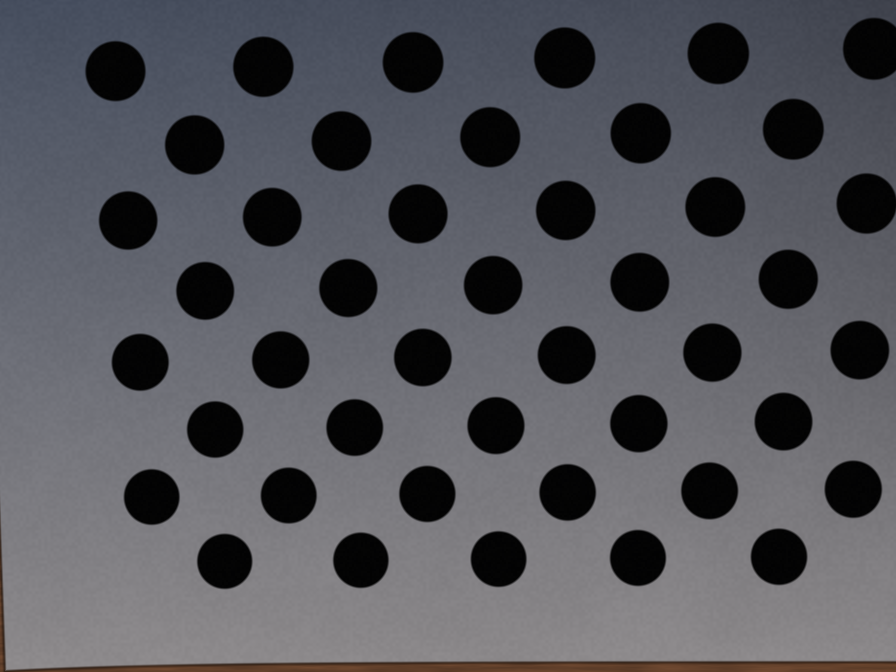
This pattern is drawn by a Shadertoy shader. Its source:

```glsl
// Staggered black dots on a dimly lit sheet of paper, seen in perspective above a wooden table.

const int ROWS = 8;
const int COLUMNS = 6;
const float DOT_RADIUS = 0.0445;
const vec3 INK = vec3(0.008, 0.008, 0.009);
const vec3 WOOD = vec3(0.39, 0.255, 0.17);
const vec3 PAPER_TOP = vec3(0.278, 0.293, 0.338);
const vec3 PAPER_BOTTOM = vec3(0.555, 0.542, 0.548);

float hash(vec2 p) {
    vec3 q = fract(vec3(p.xyx) * 0.1031);
    q += dot(q, q.yzx + 33.33);
    return fract((q.x + q.y) * q.z);
}

float noise(vec2 p) {
    vec2 cell = floor(p);
    vec2 f = fract(p);
    f = f * f * (3.0 - 2.0 * f);
    return mix(mix(hash(cell), hash(cell + vec2(1, 0)), f.x),
               mix(hash(cell + vec2(0, 1)), hash(cell + vec2(1, 1)), f.x), f.y);
}

float fbm(vec2 p) {
    float sum = 0.0;
    float amplitude = 0.5;
    for (int i = 0; i < 4; i++) {
        sum += amplitude * noise(p);
        p = p * 2.03 + 17.0;
        amplitude *= 0.5;
    }
    return sum;
}

// Maps a grid position to the canvas; z holds the perspective depth.
vec3 project(vec2 grid) {
    float depth = 1.0 - 0.00633 * grid.x + 0.01336 * grid.y;
    vec2 p = vec2(0.1719, 0.1059) + grid.x * vec2(0.2175, -0.0071)
           + grid.y * vec2(0.0120, 0.1155);
    return vec3(p / depth, depth);
}

// Signed distance to the nearest dot; odd rows are shifted and one dot shorter.
float dotField(vec2 p) {
    float nearest = 10.0;
    for (int row = 0; row < ROWS; row++) {
        int odd = row % 2;
        for (int column = 0; column < COLUMNS - odd; column++) {
            vec3 center = project(vec2(float(column) + 0.5 * float(odd), float(row)));
            nearest = min(nearest, length(p - center.xy) - DOT_RADIUS / center.z);
        }
    }
    return nearest;
}

// Signed distance to the paper's edge, positive over the table.
float paperEdge(vec2 p) {
    float bottom = p.y - (0.998 - 0.014 * (1.0 - exp(-4.0 * p.x)));
    float left = 0.036 * (p.y - 0.76) - p.x;
    return max(bottom, left);
}

vec3 paperColor(vec2 p, float aspect) {
    vec2 uv = vec2(p.x / aspect, p.y);
    vec3 color = mix(PAPER_TOP, PAPER_BOTTOM, uv.y);
    // Cool light at the upper left, falling off toward the upper right.
    float cool = (1.0 - uv.x) * (1.0 - uv.y);
    color += cool * vec3(-0.005, 0.012, 0.032);
    color *= 1.0 - 0.14 * smoothstep(0.7, 1.1, uv.x) * (1.0 - uv.y);
    // Soft mottling and fine grain.
    color *= 1.0 + 0.05 * (fbm(p * 12.0) - 0.47);
    color += 0.022 * (noise(p * 220.0) - 0.5);
    return color;
}

vec3 woodColor(vec2 p) {
    return WOOD * (0.8 + 0.45 * fbm(p * vec2(14.0, 180.0)));
}

void mainImage(out vec4 fragColor, in vec2 fragCoord) {
    // Height is one unit, with y running downward.
    vec2 p = vec2(fragCoord.x, iResolution.y - fragCoord.y) / iResolution.y;
    float aspect = iResolution.x / iResolution.y;
    float softness = max(0.0022, 0.8 / iResolution.y);

    // Printed paper
    vec3 color = paperColor(p, aspect);
    float ink = 1.0 - smoothstep(-softness, softness, dotField(p));
    color = mix(color, INK + 0.008 * hash(floor(p * 300.0)), ink);

    // Table beyond the sheet, darkened by its contact shadow
    float edge = paperEdge(p);
    vec3 table = woodColor(p) * mix(0.45, 1.0, smoothstep(0.0, 0.006, edge));
    color = mix(color, table, smoothstep(-softness, softness, edge));

    fragColor = vec4(color, 1.0);
}
```
